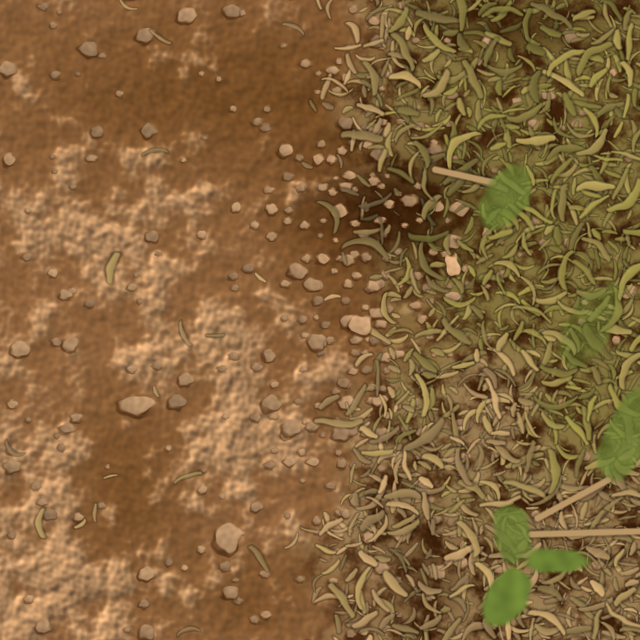
Give the GLSL for this texture, as a WebGL 1 fragment shader.

```glsl
precision highp float;
// Bare brown soil on the left meeting dry grass, pebbles and green leaves on the right.
uniform vec2 u_resolution;

const vec3 SOIL = vec3(0.56, 0.39, 0.24);
const vec3 SAND = vec3(0.72, 0.56, 0.40);
const vec3 DAMP = vec3(0.40, 0.25, 0.10);
const vec3 GAP = vec3(0.20, 0.09, 0.01);
const vec3 STONE = vec3(0.75, 0.59, 0.43);
const vec3 STRAW = vec3(0.73, 0.59, 0.40);
const vec3 OLIVE = vec3(0.58, 0.53, 0.26);
const vec3 LEAF = vec3(0.42, 0.50, 0.20);
const float SOFT = 0.0022;  // edge softness
const float STRAND_CELLS = 20.0;
const float PEBBLE_CELLS = 23.0;

float hash(vec2 p) {
  p = fract(p * vec2(0.1031, 0.1137));
  p += dot(p, p.yx + 33.33);
  return fract((p.x + p.y) * p.x * 47.0);
}

float corner(vec2 cell, vec2 d) {
  float a = 6.2832 * hash(cell + 17.0);
  return dot(vec2(cos(a), sin(a)), d);
}

float noise(vec2 p) {
  vec2 i = floor(p), f = fract(p), u = f * f * (3.0 - 2.0 * f), e = vec2(1, 0);
  return mix(mix(corner(i, f), corner(i + e, f - e), u.x),
             mix(corner(i + e.yx, f - e.yx), corner(i + 1.0, f - 1.0), u.x), u.y);
}

float fbm(vec2 p) {
  float sum = 0.0, amp = 1.0;
  for (int i = 0; i < 4; i++) {
    sum += amp * noise(p);
    p = mat2(1.6, 1.2, -1.2, 1.6) * p + 9.0;
    amp *= 0.58;
  }
  return sum;
}

float blob(vec2 p, float x, float y, float rx, float ry) {
  vec2 d = (p - vec2(x, y)) / vec2(rx, ry);
  return exp(-dot(d, d));
}

float cover(float d) { return 1.0 - smoothstep(-SOFT, SOFT, d); }
vec2 turn(vec2 p, float a) { return mat2(cos(a), -sin(a), sin(a), cos(a)) * p; }
vec2 neighbour(int k) { return vec2(mod(float(k), 3.0), floor(float(k) / 3.0)) - 1.0; }
vec2 jitter(vec2 key) { return 0.2 + 0.6 * vec2(hash(key), hash(key + 51.0)); }

float grassMask(vec2 p) {
  float edge = 0.53 + 0.04 * p.y + 0.12 * blob(p, p.x, 0.49, 1.0, 0.1);
  return smoothstep(-0.10, 0.08, p.x - edge + 0.09 * noise(p * 9.0));
}

float darkPocket(vec2 p) {
  return blob(p, 0.62, 0.67, 0.11, 0.07) + 0.6 * blob(p, 0.80, 0.96, 0.12, 0.04)
       + 0.5 * blob(p, 0.66, 0.10, 0.06, 0.08);
}

vec3 grassTint(vec2 p, float vary) {
  float green = smoothstep(0.2, 0.5, p.y + 0.35 * noise(p * 6.0)) * smoothstep(0.5, 0.75, p.x);
  return mix(STRAW, OLIVE, clamp(0.8 * green + vary, 0.0, 1.0));
}

vec3 soil(vec2 p) {
  float sandy = blob(p, 0.15, 0.63, 0.18, 0.10) + 1.2 * blob(p, 0.40, 0.34, 0.14, 0.11)
              + blob(p, 0.03, 0.25, 0.09, 0.12) + blob(p, 0.10, 0.07, 0.20, 0.10)
              + 0.8 * blob(p, 0.31, 0.48, 0.12, 0.04);
  float damp = blob(p, 0.32, 0.86, 0.28, 0.13) + 0.9 * blob(p, 0.20, 0.24, 0.09, 0.13)
             + blob(p, 0.55, 0.66, 0.13, 0.24) + 0.7 * blob(p, 0.40, 0.07, 0.12, 0.08);
  float coarse = fbm(p * 15.0);
  float relief = coarse - fbm(p * 15.0 + vec2(-0.06, 0.08));
  float clods = smoothstep(0.0, 0.35, coarse * 0.6 + sandy * 0.38 - damp * 0.15 - 0.03);
  vec3 col = mix(SOIL, DAMP, clamp(damp * 0.6 - coarse * 0.2, 0.0, 0.8));
  col = mix(col, SAND, 0.75 * clods);
  return col * (1.0 + 0.8 * relief * (0.4 + clods) + 0.13 * noise(p * 95.0));
}

void stone(inout vec3 col, vec2 p, vec2 c, vec2 r, float tone) {
  vec2 q = (p - c) / r;
  float wobble = 0.5 * noise(q * 1.1 + c * 60.0) - 1.0;
  col = mix(col, GAP, 0.5 * cover((length(q + vec2(0.15, 0.3)) - 0.15 + wobble) * r.y));
  float light = 0.95 + dot(q, vec2(0.04, 0.07)) + 0.15 * noise(p * 110.0);
  col = mix(col, STONE * tone * light, cover((length(q) + wobble) * r.y));
}

void pebbles(inout vec3 col, vec2 p, float cells, float seed) {
  for (int k = 0; k < 9; k++) {
    vec2 id = floor(p * cells) + neighbour(k), key = id + seed;
    vec2 c = (id + jitter(key)) / cells;
    float size = mix(0.12, 0.27, hash(key + 83.0)) / cells;
    if (hash(key + 29.0) < 0.10 + 0.7 * blob(c, 0.56, 0.50, 0.12, 0.4))
      stone(col, p, c, size * vec2(1.0 + 0.5 * hash(key + 7.0), 1), 0.8 + 0.25 * hash(key + 11.0));
  }
}

void strands(inout vec3 col, vec2 p, float cells, float seed) {
  for (int k = 0; k < 9; k++) {
    vec2 id = floor(p * cells) + neighbour(k), key = id + seed;
    vec2 c = id + jitter(key), at = c / cells;
    float pocket = darkPocket(at);
    if (hash(key + 29.0) > grassMask(at) * (0.9 - 0.7 * pocket)) continue;
    vec2 q = turn(p * cells - c, 3.1416 * hash(key + 83.0));
    q.y += (hash(key + 7.0) - 0.5) * 1.6 * q.x * q.x + 0.12 * noise(p * 40.0);
    float len = mix(0.2, 0.7, hash(key + 11.0)), width = mix(0.06, 0.15, hash(key + 19.0));
    float d = length(vec2(max(abs(q.x) - len, 0.0), q.y)) - width * (1.0 - 0.4 * abs(q.x) / len);
    vec3 tint = grassTint(at, 0.7 * hash(key + 37.0) - 0.25);
    col *= 0.7 + 0.3 * smoothstep(0.0, 0.12, d);
    float light = 0.78 + 0.4 * hash(key + 43.0) + 0.8 * q.y - 0.3 * pocket;
    col = mix(col, tint * light, 0.92 * cover(d / cells));
  }
}

void stalk(inout vec3 col, vec2 p, vec2 a, vec2 s) {
  vec2 q = p - a;
  float d = length(q - s * clamp(dot(q, s) / dot(s, s), 0.0, 1.0)) - 0.005;
  col = mix(col * (0.7 + 0.3 * smoothstep(0.0, 0.006, d)), STRAW, cover(d));
}

void leaf(inout vec3 col, vec2 p, vec2 c, float angle, vec2 r, float opacity) {
  vec2 q = turn(p - c, angle) / r;
  float d = (length(q) - 1.0 + 0.3 * noise(p * 28.0)) * r.y;
  col = mix(col, LEAF * (1.0 + 0.2 * noise(p * 45.0)), opacity * (1.0 - smoothstep(-0.006, 0.004, d)));
}

void main() {
  vec2 p = gl_FragCoord.xy / u_resolution;
  vec3 litter = mix(GAP, grassTint(p, 0.1) * 0.85, smoothstep(-0.6, 0.4, fbm(p * 26.0)));
  vec3 col = mix(soil(p), litter, 0.88 * grassMask(p));
  col = mix(col, GAP, clamp(darkPocket(p) * (0.9 + 0.6 * noise(p * 26.0)), 0.0, 0.9));
  // Scattered pebbles and tangled strands, fine to coarse
  for (int i = 0; i < 2; i++) pebbles(col, p, PEBBLE_CELLS * (1.7 - 0.7 * float(i)), 100.0 + 40.0 * float(i));
  for (int i = 0; i < 4; i++) strands(col, p, STRAND_CELLS * (1.9 - 0.3 * float(i)), 300.0 + 57.0 * float(i));
  // Largest stones
  stone(col, p, vec2(0.355, 0.16), vec2(0.02), 1.0);
  stone(col, p, vec2(0.215, 0.367), vec2(0.025, 0.014), 1.0);
  stone(col, p, vec2(0.562, 0.493), vec2(0.018, 0.015), 1.1);
  stone(col, p, vec2(0.707, 0.585), vec2(0.012, 0.016), 1.2);
  // Long dry stalks
  stalk(col, p, vec2(0.84, 0.19), vec2(0.11, 0.06));
  stalk(col, p, vec2(0.83, 0.165), vec2(0.17, 0.005));
  stalk(col, p, vec2(0.68, 0.735), vec2(0.09, -0.02));
  // Blurred leaves, then the three-part sprout
  leaf(col, p, vec2(0.79, 0.69), 0.9, vec2(0.055, 0.035), 0.7);
  leaf(col, p, vec2(0.92, 0.49), 1.0, vec2(0.075, 0.035), 0.4);
  leaf(col, p, vec2(0.98, 0.32), 1.1, vec2(0.085, 0.036), 0.75);
  leaf(col, p, vec2(0.80, 0.165), 1.7, vec2(0.046, 0.03), 0.8);
  leaf(col, p, vec2(0.868, 0.124), 0.0, vec2(0.053, 0.02), 1.0);
  leaf(col, p, vec2(0.791, 0.066), 1.0, vec2(0.047, 0.034), 1.0);
  gl_FragColor = vec4(clamp(col, 0.0, 1.0), 1);
}
```
